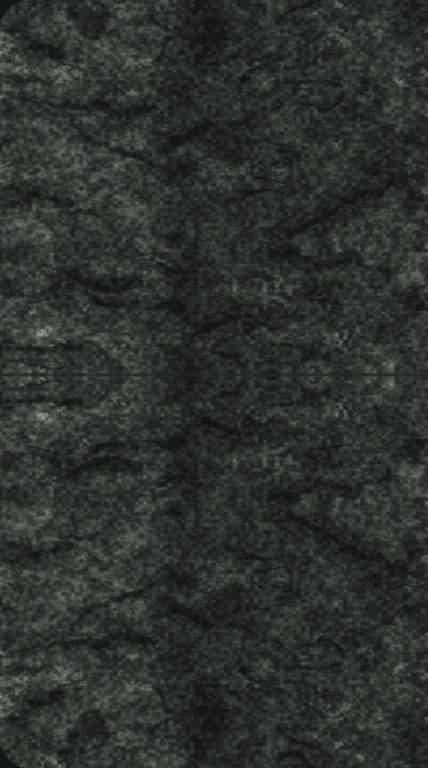
A Shadertoy shader for this texture:

```glsl
// Dark weathered stone, mirrored about a thin horizontal seam.
// Layered noise gives blotches and grain; a wandering vertical vein and
// scattered tapering branches darken it, all in a logarithmic tone scale.

#define MEDIAN_TONE 0.197
#define DARKEST_TONE 0.090
#define SEAM_HEIGHT 0.512
#define VEIN_X 0.25
#define VEIN_DEPTH 0.52
#define BRANCH_COUNT 16
#define BRANCH_DEPTH 0.75
#define BLOTCH_GAIN 0.55
#define MOTTLE_GAIN 0.95
#define GRAIN_GAIN 1.50
#define STONE_TINT vec3(0.975, 1.015, 0.985)

float hash(vec2 p) {
    vec3 q = fract(vec3(p.xyx) * 0.1031);
    q += dot(q, q.yzx + 33.33);
    return fract((q.x + q.y) * q.z);
}

float noise(vec2 p) {
    vec2 cell = floor(p), f = fract(p);
    f = f * f * (3.0 - 2.0 * f);
    float low = mix(hash(cell), hash(cell + vec2(1, 0)), f.x);
    float high = mix(hash(cell + vec2(0, 1)), hash(cell + vec2(1, 1)), f.x);
    return mix(low, high, f.y);
}

// Fractal noise centred on zero
float fbm(vec2 p) {
    float sum = 0.0, gain = 0.5;
    for (int i = 0; i < 5; i++) {
        sum += gain * (noise(p) - 0.5);
        p = mat2(1.6, 1.2, -1.2, 1.6) * p + 17.3;
        gain *= 0.5;
    }
    return sum;
}

float veinPath(float y) {
    return VEIN_X + 0.06 * (noise(vec2(y * 11.0, 4.7)) - 0.5);
}

// Tapering cracks that climb away from the vein on both sides
float branches(vec2 p) {
    float dark = 0.0;
    for (int i = 0; i < BRANCH_COUNT; i++) {
        float id = float(i);
        float side = hash(vec2(id, 1.0)) < 0.65 ? 1.0 : -1.0;
        float y = (id + hash(vec2(id, 2.0))) / float(BRANCH_COUNT) * 0.5;
        float offset = 0.2 * pow(hash(vec2(id, 3.0)), 1.5);
        vec2 start = vec2(veinPath(y) + side * offset, y);
        float reach = mix(0.06, 0.18, hash(vec2(id, 4.0)));
        vec2 along = reach * vec2(side, mix(-0.1, 0.65, hash(vec2(id, 5.0))));
        float t = clamp(dot(p - start, along) / dot(along, along), 0.0, 1.0);
        float d = length(p - start - along * t);
        float width = mix(0.0075, 0.002, t);
        float core = 1.0 - smoothstep(0.3 * width, width + 0.002, d);
        float halo = 0.4 * exp(-d * d / 0.00015);
        dark = max(dark, max(core, halo) * (1.0 - 0.4 * t));
    }
    return dark;
}

void mainImage(out vec4 fragColor, in vec2 fragCoord) {
    vec2 uv = fragCoord / iResolution.y;
    float pixel = 1.0 / iResolution.y;
    vec2 p = vec2(uv.x, abs(uv.y - SEAM_HEIGHT));
    vec2 warp = vec2(fbm(p * 26.0 + 7.0), fbm(p * 26.0 + 51.0));
    vec2 bent = p + 0.045 * warp;

    // Stone body: lighter on the left, mottled at three scales
    float mottle = fbm(bent * vec2(40.0, 58.0) + 9.0);
    float grain = fbm(p * vec2(180.0, 210.0) + 31.0);
    float tone = mix(0.10, -0.08, smoothstep(0.1, 0.34, p.x));
    tone += BLOTCH_GAIN * fbm(bent * vec2(9.0, 14.0) + 3.0);
    tone += MOTTLE_GAIN * mottle + GRAIN_GAIN * grain;

    // Ragged vein and the dark patch beside the seam
    float away = bent.x - veinPath(bent.y);
    float patchy = 0.75 + 2.4 * fbm(bent * 22.0 + 70.0);
    tone -= VEIN_DEPTH * clamp(patchy, 0.0, 1.2) * exp(-away * away / 0.0007);
    vec2 shade = (bent - vec2(0.315, 0.01)) / vec2(0.06, 0.025);
    tone -= 0.25 * exp(-dot(shade, shade));

    // Branches and short hairline cracks
    float broken = smoothstep(-0.3, 0.0, fbm(p * 35.0 + 90.0));
    tone -= BRANCH_DEPTH * broken * branches(p + 0.03 * warp);
    float ridge = abs(noise(bent * vec2(17.0, 38.0) + 12.0) - 0.5);
    float sparse = smoothstep(0.5, 0.75, noise(p * vec2(14.0, 20.0) + 40.0));
    tone -= 0.4 * sparse * (1.0 - smoothstep(0.02, 0.09, ridge));

    // Pale chips
    float chips = smoothstep(0.74, 0.88, noise(bent * vec2(36.0, 54.0) + 63.0));
    tone += 0.25 * chips * smoothstep(-0.15, 0.15, grain + mottle);

    float value = max(MEDIAN_TONE * exp(tone), DARKEST_TONE + 0.08 * grain);

    // Flat seam and dark rounded corners on the left
    float seam = 1.0 - smoothstep(0.001, 0.001 + 1.5 * pixel, p.y);
    value = mix(value, 0.145, 0.75 * seam);
    vec2 corner = max(0.045 - vec2(uv.x, min(uv.y, 1.0 - uv.y)), 0.0);
    float rim = length(corner) - 0.045;
    value = mix(value, 0.085, smoothstep(0.0, 0.004, rim));

    vec3 tint = mix(vec3(1.0), STONE_TINT, smoothstep(0.1, 0.22, value));
    fragColor = vec4(clamp(value * tint, 0.0, 1.0), 1.0);
}
```
